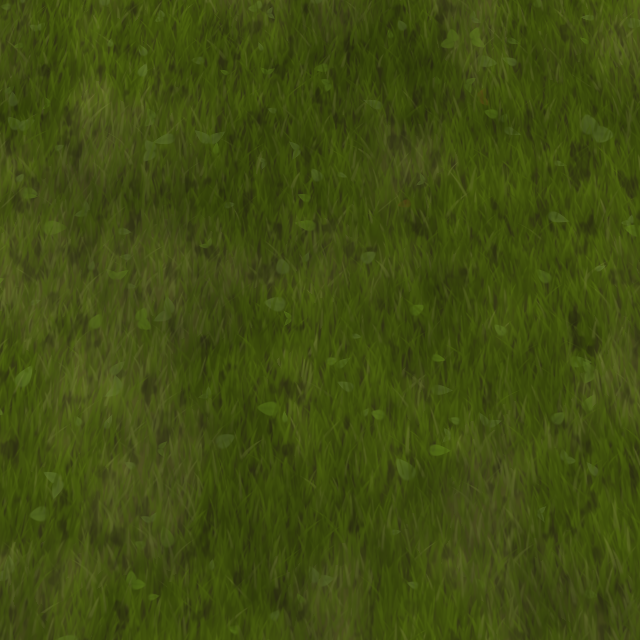
A three.js fragment shader for this texture:

```glsl
varying vec2 vUv;

const vec3 SOIL = vec3(0.170, 0.175, 0.065);
const vec3 THATCH = vec3(0.250, 0.250, 0.095);
const vec3 BLADE_DARK = vec3(0.195, 0.245, 0.035);
const vec3 BLADE_LIGHT = vec3(0.272, 0.350, 0.050);
const vec3 STRAW = vec3(0.350, 0.375, 0.165);
const vec3 LEAF_FRESH = vec3(0.300, 0.400, 0.080);
const vec3 LEAF_PALE = vec3(0.295, 0.360, 0.140);
const vec3 LEAF_DEAD = vec3(0.320, 0.260, 0.070);

const int BLADE_LAYERS = 18;
const vec2 BLADE_CELL = vec2(0.022, 0.068);
const vec2 STRAY_CELL = vec2(0.060, 0.065);
const float BLADE_WIDTH = 0.0028;
const float BLADE_OPACITY = 0.59;
const float EDGE = 0.0019;
const float LEAF_CELL = 0.08;
const float LEAF_SHARE = 0.32;
const float LEAF_OPACITY = 0.66;
const float HAZE = 0.22;
const float LIGHT_LOW = 0.74;
const float LIGHT_BROAD = 0.42;
const float LIGHT_CLUMP = 0.30;

float hash(vec2 p) {
  vec3 q = fract(vec3(p.xyx) * 0.1031);
  q += dot(q, q.yzx + 33.33);
  return fract((q.x + q.y) * q.z);
}

vec2 hash2(vec2 p) {
  return vec2(hash(p + 17.3), hash(p + 71.9));
}

float noise(vec2 p) {
  vec2 i = floor(p), f = fract(p);
  f = f * f * (3.0 - 2.0 * f);
  return mix(mix(hash(i), hash(i + vec2(1.0, 0.0)), f.x),
             mix(hash(i + vec2(0.0, 1.0)), hash(i + 1.0), f.x), f.y);
}

float fbm(vec2 p) {
  return 0.55 * noise(p) + 0.3 * noise(p * 2.1 + 9.0) + 0.15 * noise(p * 4.3 + 31.0);
}

mat2 turn(float a) {
  return mat2(cos(a), sin(a), -sin(a), cos(a));
}

// One layer of curved, tapering blades; strays lean further and are paler.
vec3 drawBlades(vec3 color, vec2 p, float seed, bool stray, float dry, float gap) {
  vec2 cell = stray ? STRAY_CELL : BLADE_CELL;
  vec2 grid = p / cell + hash2(vec2(seed, 5.0));
  vec2 base = floor(grid);
  for (int y = -1; y <= 0; y++) {
    for (int x = -1; x <= 1; x++) {
      vec2 id = base + vec2(float(x), float(y));
      vec2 key = id + seed * 37.0 + 200.0;
      vec2 r = hash2(key), s = hash2(key + 311.0);
      vec2 q = (grid - id - r) * cell;
      float t = q.y / (cell.y * mix(0.5, 1.0, s.x));
      float tc = clamp(t, 0.0, 1.0);
      float lean = (s.y - 0.5) * cell.x * 1.7;
      float slope = lean / cell.y;
      float center = lean * mix(tc, tc * tc, r.x);
      float width = BLADE_WIDTH * mix(0.55, 1.25, r.y) * (1.0 - tc * tc * 0.75);
      float dist = abs(q.x - center) / sqrt(1.0 + slope * slope);
      float mask = 1.0 - smoothstep(width - EDGE, width + EDGE, dist);
      mask *= smoothstep(0.0, 0.2, t) * (1.0 - smoothstep(0.75, 1.0, t));
      float tone = hash(key + 57.0);
      float pale = step(1.0 - dry * (stray ? 0.8 : 0.35), hash(key + 93.0));
      vec3 tint = mix(BLADE_DARK, BLADE_LIGHT, tone);
      tint = mix(tint, STRAW, pale * mix(0.4, 0.9, tone));
      tint *= mix(0.88, 1.06, tc);
      color = mix(color, tint, mask * BLADE_OPACITY * (1.0 - 0.7 * gap));
    }
  }
  return color;
}

// Scattered oval leaves, some of them in mirrored pairs.
vec3 drawLeaves(vec3 color, vec2 p, float seed) {
  vec2 grid = p / LEAF_CELL + hash2(vec2(seed, 8.0));
  vec2 base = floor(grid);
  for (int y = -1; y <= 1; y++) {
    for (int x = -1; x <= 1; x++) {
      vec2 id = base + vec2(float(x), float(y));
      vec2 key = id + seed * 53.0 + 400.0;
      vec2 r = hash2(key), s = hash2(key + 211.0);
      float size = mix(0.008, 0.021, s.x * s.x);
      vec2 q = turn((s.y - 0.5) * 4.0) * (grid - id - r) * LEAF_CELL / size;
      if (hash(key + 19.0) > 0.6) {
        q = turn(0.9) * vec2(abs(q.x) - 0.75, q.y);
      }
      float halfWidth = max(mix(0.4, 0.8, r.x) - 0.28 * q.y, 0.18);
      float dist = (length(vec2(q.x / halfWidth, q.y)) - 1.0) * size;
      float mask = 1.0 - smoothstep(-EDGE * 1.5, EDGE * 1.5, dist);
      mask *= step(hash(key + 83.0), LEAF_SHARE);
      vec3 tint = mix(LEAF_PALE, LEAF_FRESH, smoothstep(0.4, 0.9, r.y));
      tint = mix(tint, LEAF_DEAD, step(0.96, hash(key + 47.0)));
      tint *= 0.95 + 0.08 * q.y + 0.06 * smoothstep(0.0, 0.3, abs(q.x));
      color = mix(color, tint, mask * LEAF_OPACITY);
    }
  }
  return color;
}

void main() {
  // Growth shrinks slightly toward the far edge.
  vec2 p = vec2((vUv.x - 0.5) * (1.0 + 0.25 * vUv.y), vUv.y * (1.0 + 0.2 * vUv.y)) + 2.0;
  float dry = smoothstep(0.38, 0.75, fbm(p * vec2(7.0, 4.5)));
  float gap = smoothstep(0.60, 0.80, fbm(p * vec2(38.0, 22.0) + 40.0));

  // Shaded ground with soft upright streaks.
  float streak = fbm(p * vec2(110.0, 28.0));
  vec3 color = mix(SOIL, mix(BLADE_DARK, THATCH, dry), smoothstep(0.15, 0.65, streak));
  color = mix(color, SOIL * 0.8, gap * 0.7);

  for (int i = 0; i < BLADE_LAYERS; i++) {
    bool stray = mod(float(i), 4.0) > 2.5;
    color = drawBlades(color, p, float(i) + 1.0, stray, 0.14 + 0.75 * dry, gap);
    if (i == 11 || i == 15) color = drawLeaves(color, p, float(i));
  }

  // Pale dry haze, then broad and clump-sized light variation.
  color = mix(color, STRAW, HAZE * dry);
  float broad = fbm(p * 5.0 + 70.0);
  float clump = fbm(p * vec2(24.0, 15.0) + 130.0);
  color *= LIGHT_LOW + LIGHT_BROAD * broad + LIGHT_CLUMP * clump;
  gl_FragColor = vec4(color, 1.0);
}
```
